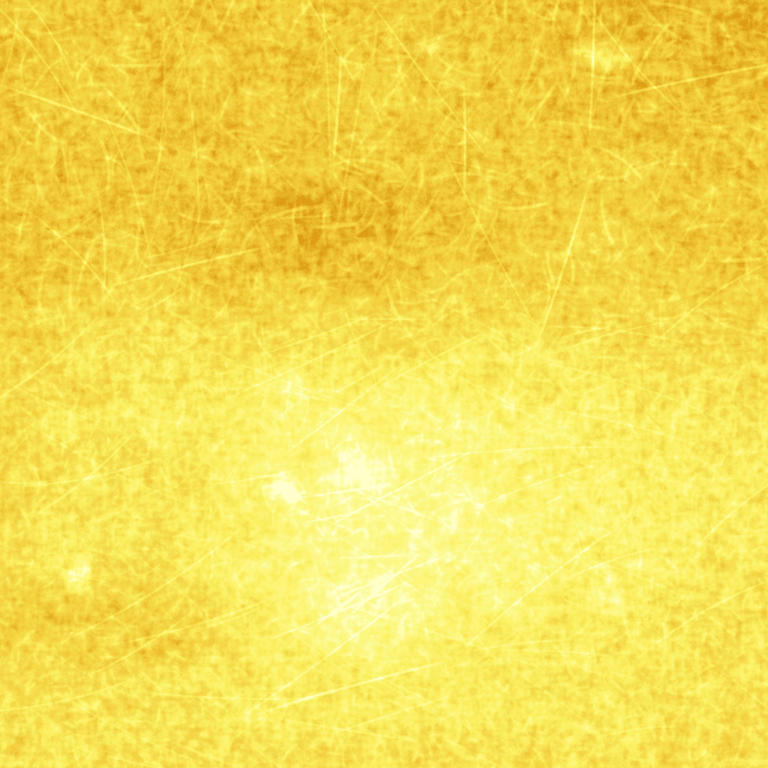
This background is drawn by a Shadertoy shader. Its source:

```glsl
// Scratched golden foil: mottled amber grain, pale fibres and a soft low glow.

vec2 hash2(vec2 p) {
    vec3 v = fract(p.xyx * vec3(0.1031, 0.1030, 0.0973));
    v += dot(v, v.yzx + 33.33);
    return fract((v.xx + v.yz) * v.zy);
}

float gradientDot(vec2 cell, vec2 f, vec2 corner) {
    return dot(hash2(cell + corner + 57.0) * 2.0 - 1.0, f - corner);
}

float gradientNoise(vec2 p) {
    vec2 i = floor(p), f = fract(p);
    vec2 u = f * f * f * (f * (f * 6.0 - 15.0) + 10.0);
    return mix(mix(gradientDot(i, f, vec2(0, 0)), gradientDot(i, f, vec2(1, 0)), u.x),
               mix(gradientDot(i, f, vec2(0, 1)), gradientDot(i, f, vec2(1, 1)), u.x), u.y);
}

float fbm(vec2 p) {
    float sum = 0.0, amp = 1.0;
    for (int i = 0; i < 4; i++) {
        sum += amp * gradientNoise(p);
        p = mat2(1.6, 1.2, -1.2, 1.6) * p + 7.3;
        amp *= 0.6;
    }
    return sum;
}

// Elliptical soft spot
float spot(vec2 p, vec2 centre, vec2 radius) {
    vec2 d = (p - centre) / radius;
    return exp(-dot(d, d));
}

// Bent hairline, centred at zero and faded towards both ends
float hair(vec2 p, float angle, float halfLength, float bend, float width) {
    float c = cos(angle), s = sin(angle);
    vec2 q = vec2(c * p.x + s * p.y, c * p.y - s * p.x);
    float x = q.x / halfLength;
    float d = abs(q.y + bend * halfLength * (x * x - 0.3));
    float px = 1.0 / iResolution.y;
    return (1.0 - smoothstep(0.3 * width, width + px, d)) * (1.0 - smoothstep(0.5, 1.0, abs(x)));
}

// Straight scratch between two places
float scratch(vec2 p, vec2 a, vec2 b) {
    vec2 d = b - a;
    return hair(p - 0.5 * (a + b), atan(d.y, d.x), 0.58 * length(d), 0.02, 0.0016);
}

// One randomly turned fibre in each grid cell
float fibres(vec2 p, float scale, float width) {
    vec2 cell = floor(p * scale);
    float sum = 0.0;
    for (int j = -1; j <= 1; j++)
    for (int i = -1; i <= 1; i++) {
        vec2 id = cell + vec2(i, j);
        vec2 place = hash2(id + scale), shape = hash2(id + scale + 91.7);
        sum += hair(p - (id + place) / scale, shape.x * 3.14159,
                    (0.35 + 0.55 * shape.y) / scale, 0.6 * (place.x - 0.5), width) * (0.3 + 0.7 * place.y);
    }
    return sum;
}

// Long hairlines: flat in the lower part, steep near the top
float longScratches(vec2 p) {
    float sum = 0.0;
    for (int i = 0; i < 110; i++) {
        vec2 place = hash2(vec2(i, 3.7)), shape = hash2(vec2(i, 41.2));
        float steep = step(0.66, place.y) * step(0.3, shape.y);
        float angle = steep * 1.57 + (shape.x - 0.5) * 1.5;
        sum += hair(p - place, angle, 0.04 + 0.12 * shape.y, (place.x - 0.5) * 0.25, 0.0012)
             * (0.35 + 0.65 * shape.x);
    }
    return sum;
}

// Ramp from deep amber to pale cream, one unit per shade
vec3 goldRamp(float t) {
    vec3 shades[8] = vec3[8](vec3(0.87, 0.61, 0.09), vec3(0.91, 0.72, 0.16), vec3(0.95, 0.80, 0.23),
        vec3(0.96, 0.86, 0.29), vec3(0.98, 0.93, 0.36), vec3(0.99, 0.96, 0.46),
        vec3(0.99, 0.98, 0.59), vec3(1.0, 1.0, 0.80));
    t = clamp(t + 1.0, 0.0, 6.999);
    int i = int(t);
    return mix(shades[i], shades[i + 1], fract(t));
}

void mainImage(out vec4 fragColor, in vec2 fragCoord) {
    vec2 p = fragCoord / iResolution.xy;
    float upper = smoothstep(0.44, 0.72, p.y);

    // Broad light and shade
    float glow = spot(p, vec2(0.50, 0.31), vec2(0.21, 0.20));
    float tone = mix(2.3, 0.8, upper) + 2.2 * glow + 0.5 * spot(p, vec2(0.62, 0.44), vec2(0.45, 0.11));
    tone += 0.9 * spot(p, vec2(0.80, 0.30), vec2(0.20, 0.14)) + 0.5 * spot(p, vec2(0.14, 0.60), vec2(0.09));
    tone += 0.4 * spot(p, vec2(0.50, 0.88), vec2(0.10)) + 0.6 * spot(p, vec2(0.78, 0.66), vec2(0.10));
    tone -= 1.1 * spot(p, vec2(0.41, 0.70), vec2(0.13, 0.08)) + 0.9 * spot(p, vec2(0.95, 0.97), vec2(0.25, 0.1));
    tone -= 0.9 * spot(p, vec2(0.10, 0.17), vec2(0.18, 0.07)) + 0.6 * spot(p, vec2(0.0, 0.5), vec2(0.06, 0.2));

    // Mottling, crossed streaks and fine grain
    tone += 0.6 * fbm(p * 7.0) + 1.2 * fbm(p * 21.0 + 3.1);
    float streaks = gradientNoise(p * vec2(38.0, 150.0)) + gradientNoise(p * vec2(150.0, 38.0) + 9.0);
    tone += (1.0 - 0.4 * glow) * (0.9 * streaks + 1.9 * fbm(p * 70.0));

    // Fibres and scratches
    tone += fibres(p, 15.0, 0.0024) * (0.4 + 1.1 * upper);
    tone += fibres(p + 0.37, 25.0, 0.0020) * (0.7 + 0.4 * upper) + fibres(p + 0.71, 44.0, 0.0018) * 0.8;
    tone += 1.3 * longScratches(p);
    float marks = scratch(p, vec2(0.80, 0.875), vec2(1.02, 0.92)) + scratch(p, vec2(0.0, 0.89), vec2(0.20, 0.82));
    marks += scratch(p, vec2(0.775, 1.02), vec2(0.768, 0.82)) + scratch(p, vec2(0.768, 0.76), vec2(0.70, 0.55));
    marks += scratch(p, vec2(0.445, 0.94), vec2(0.435, 0.79)) + scratch(p, vec2(0.605, 0.89), vec2(0.605, 0.74));
    marks += scratch(p, vec2(0.15, 0.63), vec2(0.35, 0.68)) + scratch(p, vec2(0.33, 0.07), vec2(0.58, 0.14));
    tone += 1.8 * marks;

    // Bleached flecks and patches
    vec2 q = p + 0.02 * vec2(fbm(p * 35.0), fbm(p * 35.0 + 19.0));
    tone += 3.0 * spot(q, vec2(0.37, 0.362), vec2(0.020, 0.013)) + 2.8 * spot(q, vec2(0.105, 0.255), vec2(0.014, 0.030));
    tone += 1.3 * spot(q, vec2(0.47, 0.21), vec2(0.08, 0.05)) + 1.1 * spot(q, vec2(0.46, 0.38), vec2(0.04));
    tone += 2.8 * spot(q, vec2(0.78, 0.925), vec2(0.035, 0.016)) + 2.0 * spot(q, vec2(0.565, 0.938), vec2(0.02, 0.01));
    tone += 1.3 * spot(q, vec2(0.79, 0.225), vec2(0.02)) + 1.2 * spot(q, vec2(0.375, 0.50), vec2(0.03));

    fragColor = vec4(goldRamp(tone), 1.0);
}
```
